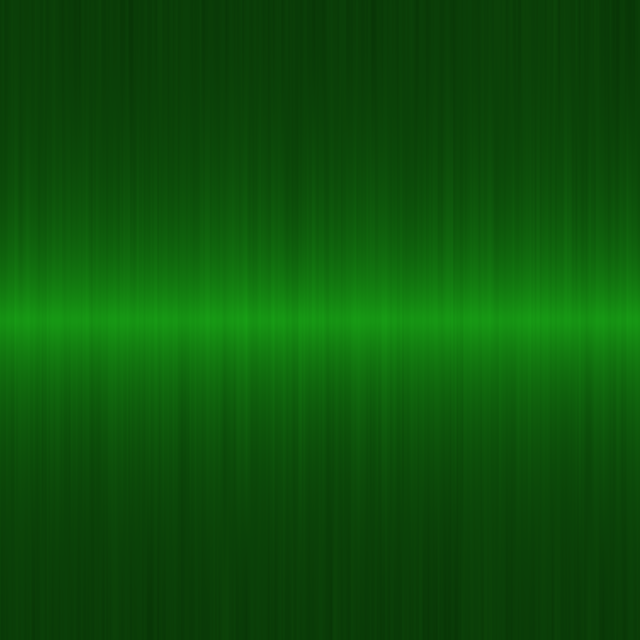
This texture is drawn by a three.js fragment shader. Its source:

```glsl
varying vec2 vUv;

float hash(vec2 p) {
  return fract(sin(dot(p, vec2(127.1, 311.7))) * 43758.5453);
}

float noise(vec2 p) {
  vec2 cell = floor(p);
  vec2 f = fract(p);
  f = f * f * (3.0 - 2.0 * f);
  float low = mix(hash(cell), hash(cell + vec2(1.0, 0.0)), f.x);
  float high = mix(hash(cell + vec2(0.0, 1.0)), hash(cell + vec2(1.0, 1.0)), f.x);
  return mix(low, high, f.y);
}

// Vertical brush marks: fine across, stretched along the height
float brushedGrain(vec2 uv) {
  float grain = 0.0;
  float columns = 45.0;
  float weight = 0.16;
  for (int i = 0; i < 4; i++) {
    grain += weight * (noise(vec2(uv.x * columns, uv.y * 3.0 + float(i) * 17.0)) - 0.5);
    columns *= 2.03;
    weight *= 1.15;
  }
  return grain;
}

void main() {
  // Sheen falling away from the horizontal centre line
  float offset = vUv.y - 0.5;
  float reach = sqrt(offset * offset + 0.00006);
  float sheen = exp(-reach / 0.135);
  vec3 color = mix(vec3(0.036, 0.228, 0.027), vec3(0.088, 0.605, 0.08), sheen);

  // Streaks, softened inside the highlight
  float grain = brushedGrain(vUv);
  color *= 1.0 + grain * mix(0.36, 0.24, sheen);
  color += vec3(0.012, 0.010, 0.012) * grain;

  gl_FragColor = vec4(color, 1.0);
}
```
